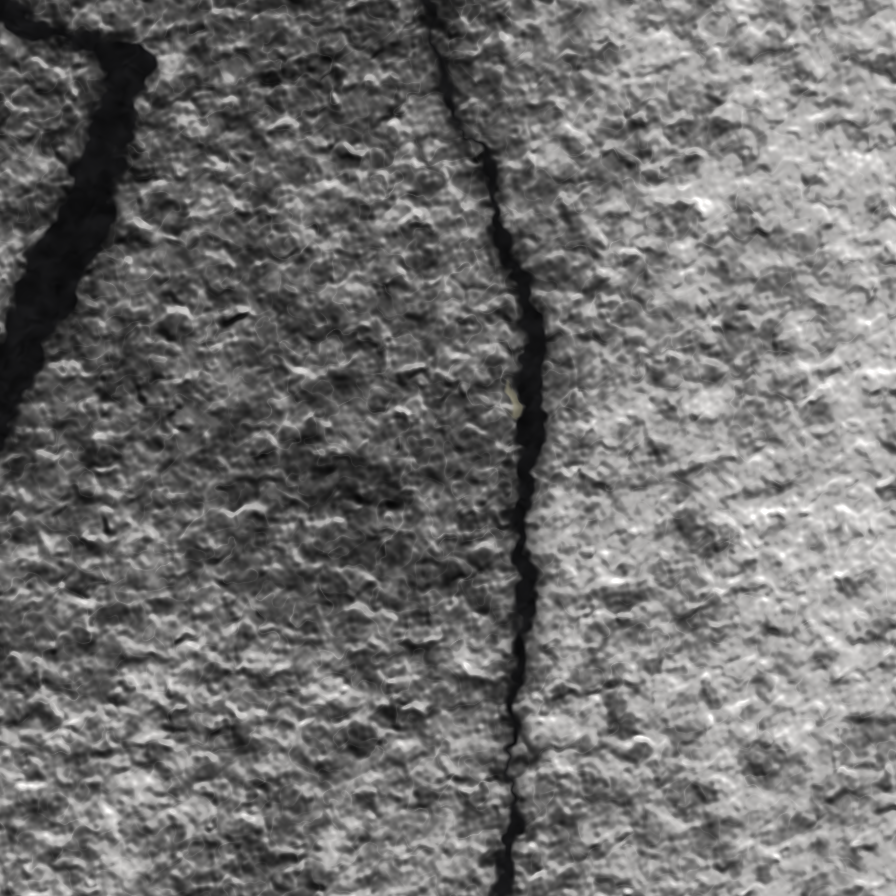
Reproduce this texture procedurally as a Shadertoy shader.

```glsl
// Rough grey plaster with half sunk lumps, split by ragged dark cracks.
// Warped noise and soft domes give relief lit from above, with curled
// bright ridges on top; tapered line segments cut the cracks.

float hash(vec2 p) {
    return fract(sin(dot(p, vec2(127.1, 311.7))) * 43758.5453);
}

float noise(vec2 p) {
    vec2 i = floor(p), f = fract(p);
    f = f * f * (3.0 - 2.0 * f);
    return mix(mix(hash(i), hash(i + vec2(1, 0)), f.x),
               mix(hash(i + vec2(0, 1)), hash(i + vec2(1, 1)), f.x), f.y);
}

vec2 turn(vec2 p) {
    return mat2(0.8, 0.6, -0.6, 0.8) * p;
}

vec2 wobble(vec2 p) {
    return vec2(noise(p), noise(turn(p) + 40.0)) - 0.5;
}

// Grain space: shaken, and drawn out a little along a shallow rising slant
vec2 grain(vec2 p) {
    p += 0.013 * wobble(p * 55.0) + 0.007 * wobble(p * 120.0);
    return mat2(0.84, -0.25, 0.21, 1.05) * p;
}

// Soft domes of mixed size that add up where they meet
float lumps(vec2 p) {
    vec2 cell = floor(p);
    float sum = 0.0;
    for (int y = -1; y <= 1; y++)
    for (int x = -1; x <= 1; x++) {
        vec2 id = cell + vec2(x, y);
        vec2 centre = id + 0.1 + 0.8 * vec2(hash(id), hash(id + 31.7));
        float radius = mix(0.38, 0.75, hash(id + 7.3));
        vec2 q = (p - centre) / radius;
        float dome = max(0.0, 1.0 - dot(q, q));
        sum += dome * dome * step(0.4, hash(id + 13.1));
    }
    return min(sum, 1.3);
}

float height(vec2 p) {
    vec2 q = grain(p);
    float h = 0.011 * lumps(q * 25.0) + 0.006 * lumps(turn(q) * 44.0 + 9.0);
    h += 0.014 * noise(turn(q) * 38.0);
    h += 0.009 * noise(turn(turn(q)) * 77.0);
    return h + 0.005 * noise(turn(p) * 155.0);
}

// Thin bright lines where noise crosses its middle value
float curls(vec2 p) {
    return pow(1.0 - abs(2.0 * noise(p) - 1.0), 4.0);
}

// Distance to a line whose half width (z) tapers between its ends
float segment(vec2 p, vec3 a, vec3 b) {
    vec2 along = b.xy - a.xy;
    float t = clamp(dot(p - a.xy, along) / dot(along, along), 0.0, 1.0);
    return length(p - a.xy - along * t) - mix(a.z, b.z, t);
}

float cracks(vec2 p) {
    vec3 tall[11] = vec3[11](
        vec3(0.484, 1.01, 0.007), vec3(0.500, 0.89, 0.005), vec3(0.540, 0.82, 0.003),
        vec3(0.555, 0.74, 0.007), vec3(0.594, 0.65, 0.010), vec3(0.592, 0.54, 0.014),
        vec3(0.582, 0.43, 0.011), vec3(0.583, 0.27, 0.007), vec3(0.568, 0.21, 0.002),
        vec3(0.573, 0.11, 0.007), vec3(0.559, -0.01, 0.005));
    vec3 wide[6] = vec3[6](
        vec3(-0.02, 0.99, 0.017), vec3(0.08, 0.96, 0.010), vec3(0.147, 0.93, 0.021),
        vec3(0.085, 0.74, 0.029), vec3(0.012, 0.59, 0.031), vec3(-0.03, 0.49, 0.022));
    float d = 1.0;
    for (int i = 0; i < 10; i++) d = min(d, segment(p, tall[i], tall[i + 1]));
    for (int i = 0; i < 5; i++) d = min(d, segment(p, wide[i], wide[i + 1]));
    return d;
}

void mainImage(out vec4 fragColor, in vec2 fragCoord) {
    vec2 p = fragCoord / iResolution.xy;
    vec2 q = grain(p);

    // Broad light: dim at the left, pale at the right and lower left
    float right = smoothstep(0.40, 1.0, p.x + 0.12 * (p.y - 0.5));
    float light = mix(0.29, 0.62, right);
    light += 0.13 * smoothstep(0.5, 0.0, p.y) * (1.0 - p.x);
    light *= 0.62 + 0.42 * noise(p * 8.0 + 5.0) + 0.34 * noise(turn(p) * 19.0);

    // Relief lit by its slope, over an uneven stain
    vec2 toLight = 0.0026 * vec2(0.3, 0.95);
    float slope = (height(p - toLight) - height(p + toLight)) / 0.0052;
    float stain = 0.75 * noise(q * 34.0 + 9.0) + 0.5 * noise(turn(q) * 80.0)
                + 0.4 * noise(turn(p) * 165.0 + 3.0) - 0.825;
    float contrast = mix(1.1, 0.8, right);
    float grey = light * exp(contrast * (0.47 * clamp(slope, -2.2, 1.6) + 0.8 * stain));

    // Darker lump bodies, and curled ridges between them
    grey *= 1.07 - 0.3 * smoothstep(0.2, 0.9, lumps(q * 25.0));
    grey += 0.20 * curls(turn(q) * 44.0 + 20.0) * noise(p * 38.0 + 60.0);
    grey += 0.13 * curls(q * 78.0 + 50.0) * noise(p * 60.0 + 80.0);
    grey -= 0.03;
    grey = mix(grey, 0.66 + 0.4 * (grey - 0.66), step(0.66, grey));

    // Faint hairline branch, broken along its length
    vec2 ragged = p + 0.018 * wobble(p * 42.0) + 0.010 * wobble(p * 110.0);
    float hair = min(segment(ragged, vec3(0.16, 0.89, 0.003), vec3(0.38, 0.915, 0.001)),
                     segment(ragged, vec3(0.38, 0.915, 0.001), vec3(0.48, 0.985, 0.002)));
    grey *= 1.0 - 0.85 * noise(p * 30.0) * smoothstep(0.007, -0.002, hair);

    vec3 color = grey * vec3(1.005, 0.997, 0.99);

    // Pale chip on the lip of the crack
    float chip = length((ragged - vec2(0.570, 0.548)) / vec2(0.007, 0.018));
    color = mix(color, vec3(0.66, 0.64, 0.54), 0.8 * smoothstep(1.3, 0.6, chip));

    // Deep cracks, pinched in places, with a soft shadow around them
    float d = cracks(ragged) + 0.012 * (noise(p * 27.0 + 11.0) - 0.5);
    color *= mix(0.62, 1.0, smoothstep(0.0, 0.024, d));
    vec3 deep = vec3(0.08, 0.08, 0.085) * (0.4 + 0.5 * noise(p * 60.0) + 0.5 * noise(q * 120.0));
    color = mix(deep, color, smoothstep(-0.004, 0.005, d));

    fragColor = vec4(clamp(color, 0.0, 1.0), 1.0);
}
```
